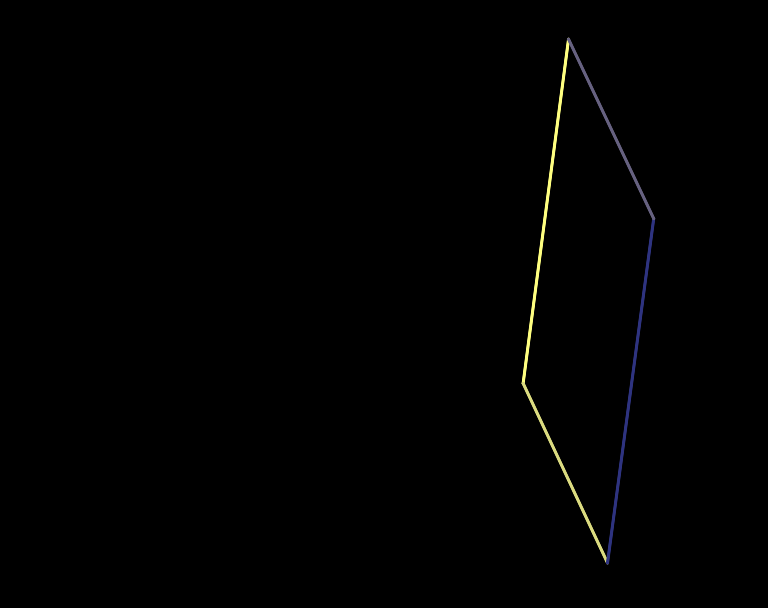
This background is drawn by a WebGL 2 fragment shader. Its source:

```glsl
#version 300 es
precision highp float;

uniform vec2 u_resolution;
out vec4 fragColor;

#define TOP_CORNER    vec2(0.9351, 0.9355)
#define RIGHT_CORNER  vec2(1.0752, 0.6404)
#define BOTTOM_CORNER vec2(0.9992, 0.0742)
#define LEFT_CORNER   vec2(0.8604, 0.3695)
#define LEFT_COLOR    vec3(1.00, 1.00, 0.50)
#define LOWER_COLOR   vec3(0.86, 0.86, 0.50)
#define UPPER_COLOR   vec3(0.40, 0.38, 0.50)
#define RIGHT_COLOR   vec3(0.18, 0.20, 0.50)
#define HALF_WIDTH    0.0026

float segmentDistance(vec2 p, vec2 a, vec2 b) {
    vec2 edge = b - a;
    float along = clamp(dot(p - a, edge) / dot(edge, edge), 0.0, 1.0);
    return length(p - a - edge * along);
}

void main() {
    // Canvas heights, with the origin at the lower left
    vec2 p = gl_FragCoord.xy / u_resolution.y;
    float softness = 0.5 / u_resolution.y;

    vec2 corners[4] = vec2[4](TOP_CORNER, LEFT_CORNER, BOTTOM_CORNER, RIGHT_CORNER);
    vec3 edgeColors[4] = vec3[4](LEFT_COLOR, LOWER_COLOR, RIGHT_COLOR, UPPER_COLOR);

    // Outline of the slanted frame, one colour per edge
    vec3 color = vec3(0.0);
    for (int i = 0; i < 4; i++) {
        float d = segmentDistance(p, corners[i], corners[(i + 1) % 4]);
        float coverage = 1.0 - smoothstep(HALF_WIDTH - softness, HALF_WIDTH + softness, d);
        color = mix(color, edgeColors[i], coverage);
    }

    fragColor = vec4(color, 1.0);
}
```
